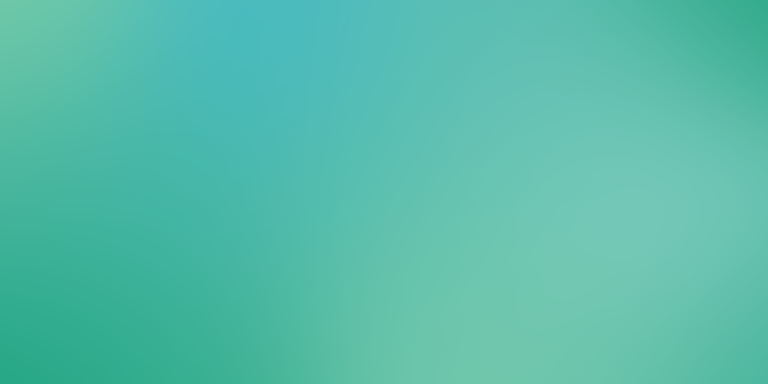
Write a Shadertoy shader that draws this background.

```glsl
// A soft mesh gradient of teal, cyan and mint green.
// Colour pools are mixed by normalised Gaussian weights, so every
// pool melts into its neighbours without a visible edge.

// Adds one pool: rgb holds the weighted colour, a the total weight.
void addPool(inout vec4 mixSum, vec2 p, vec2 centre, vec3 colour) {
    vec2 offset = p - centre;
    float weight = exp(-6.5 * dot(offset, offset));
    mixSum += weight * vec4(colour, 1.0);
}

void mainImage(out vec4 fragColor, in vec2 fragCoord) {
    // Canvas space: x from 0 to 2, y from 0 to 1
    vec2 p = fragCoord / iResolution.xy * vec2(2.0, 1.0);
    vec4 mixSum = vec4(0.0);

    // Upper left: mint corner beside a cyan pool
    addPool(mixSum, p, vec2(0.00, 1.00), vec3(0.47, 0.80, 0.66));
    addPool(mixSum, p, vec2(0.70, 0.87), vec3(0.27, 0.73, 0.78));

    // Lower left: teal deepening towards the corner
    addPool(mixSum, p, vec2(0.00, 0.50), vec3(0.28, 0.71, 0.62));
    addPool(mixSum, p, vec2(0.50, 0.45), vec3(0.26, 0.71, 0.65));
    addPool(mixSum, p, vec2(0.00, 0.00), vec3(0.11, 0.64, 0.50));
    addPool(mixSum, p, vec2(0.50, 0.00), vec3(0.21, 0.68, 0.55));

    // Middle: pale green rising to blue-green
    addPool(mixSum, p, vec2(1.15, 0.15), vec3(0.46, 0.79, 0.67));
    addPool(mixSum, p, vec2(1.00, 0.50), vec3(0.36, 0.75, 0.68));
    addPool(mixSum, p, vec2(1.25, 1.00), vec3(0.35, 0.74, 0.70));

    // Right: pale glow between two darker corners
    addPool(mixSum, p, vec2(1.68, 0.42), vec3(0.53, 0.81, 0.77));
    addPool(mixSum, p, vec2(1.50, 0.70), vec3(0.41, 0.77, 0.71));
    addPool(mixSum, p, vec2(1.95, 1.05), vec3(0.16, 0.65, 0.52));
    addPool(mixSum, p, vec2(2.00, 0.00), vec3(0.24, 0.69, 0.59));
    addPool(mixSum, p, vec2(1.50, 0.00), vec3(0.42, 0.77, 0.66));

    fragColor = vec4(mixSum.rgb / mixSum.a, 1.0);
}
```
